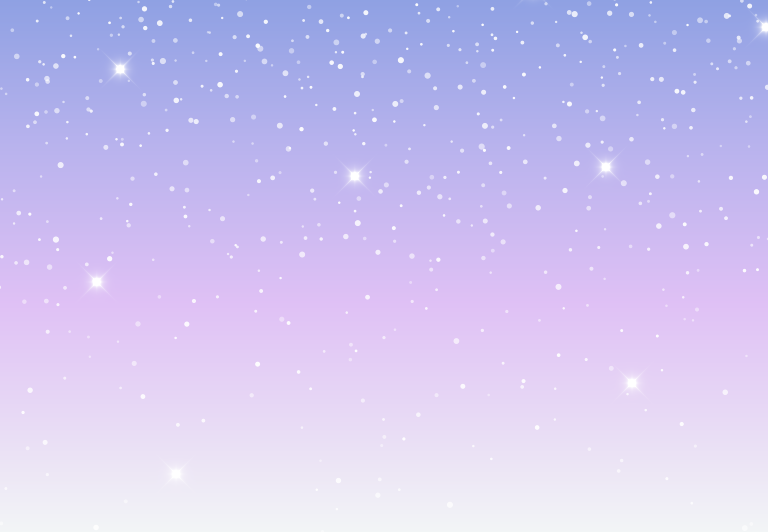
This background is drawn by a WebGL 1 fragment shader. Its source:

```glsl
precision highp float;
// A pastel dusk sky fading from blue through lilac to near white.
// Layered hashed grids scatter snow dots that thin out downward,
// and a few glowing stars with crossed diagonal rays lie on top.

uniform vec2 u_resolution;

#define DOT_LAYERS 3
#define CELL_SIZE 0.06
#define DOT_MIN 0.0022
#define DOT_MAX 0.0058
#define RAY_LENGTH 0.064
#define RAY_WIDTH 0.0015
#define GLOW_RADIUS 0.017
#define CORE_RADIUS 0.007

// Three random values per grid cell, without sine
vec3 hash3(vec3 seed) {
  vec3 q = fract(seed * vec3(0.1031, 0.1030, 0.0973));
  q += dot(q, q.yxz + 33.33);
  return fract((q.xxy + q.yxx) * q.zyx);
}

// Vertical gradient; depth runs from 0 at the top to 1 at the bottom
vec3 skyColor(float depth) {
  vec3 blue = vec3(0.56, 0.63, 0.89);
  vec3 periwinkle = vec3(0.72, 0.70, 0.93);
  vec3 orchid = vec3(0.875, 0.755, 0.96);
  vec3 blush = vec3(0.91, 0.86, 0.96);
  vec3 mist = vec3(0.95, 0.96, 0.965);
  vec3 color = mix(blue, periwinkle, clamp(depth / 0.27, 0.0, 1.0));
  color = mix(color, orchid, clamp((depth - 0.27) / 0.30, 0.0, 1.0));
  color = mix(color, blush, clamp((depth - 0.57) / 0.23, 0.0, 1.0));
  return mix(color, mist, clamp((depth - 0.80) / 0.20, 0.0, 1.0));
}

// One dot per cell, kept inside the cell so that no neighbours are needed
float snowLayer(vec2 p, float layer, float pixel) {
  vec2 grid = p / CELL_SIZE + layer * vec2(0.37, 0.61);
  vec2 cell = floor(grid);
  vec3 place = hash3(vec3(cell + 11.0, layer * 17.0 + 3.0));
  vec3 look = hash3(vec3(cell + 71.0, layer * 29.0 + 5.0));

  float radius = mix(DOT_MIN, DOT_MAX, look.x * look.x);
  float margin = (radius + pixel) / CELL_SIZE;
  vec2 center = mix(vec2(margin), vec2(1.0 - margin), place.xy);
  float dist = length(fract(grid) - center) * CELL_SIZE;

  float height = clamp((cell.y + 0.5) * CELL_SIZE, 0.0, 1.0);
  float density = mix(0.07, 0.92, pow(height, 1.6));
  float disc = 1.0 - smoothstep(radius - 0.6 * pixel, radius + 0.6 * pixel, dist);
  return disc * step(place.z, density) * mix(0.4, 0.95, look.y);
}

// A thin ray along the x axis, tapering and fading toward both ends
float ray(vec2 d, float reach) {
  float fade = max(0.0, 1.0 - abs(d.x) / reach);
  return exp(-abs(d.y) / (RAY_WIDTH * (0.3 + fade))) * fade * fade;
}

// Bright core, soft halo, long diagonal rays and short upright ones
float star(vec2 p, vec2 center) {
  vec2 d = p - center;
  vec2 diagonal = vec2(d.x + d.y, d.y - d.x) * 0.7071;
  float r2 = dot(d, d);
  float core = exp(-r2 / (CORE_RADIUS * CORE_RADIUS));
  float halo = 0.5 * exp(-r2 / (GLOW_RADIUS * GLOW_RADIUS));
  float longRays = ray(diagonal, RAY_LENGTH) + ray(diagonal.yx, RAY_LENGTH);
  float shortRays = ray(d, RAY_LENGTH * 0.45) + ray(d.yx, RAY_LENGTH * 0.45);
  return core + halo + 0.65 * longRays + 0.5 * shortRays;
}

void main() {
  // Lengths are fractions of the canvas height
  vec2 p = gl_FragCoord.xy / u_resolution.y;
  float pixel = 1.0 / u_resolution.y;
  vec3 color = skyColor(1.0 - p.y);

  // Scattered snow
  for (int i = 0; i < DOT_LAYERS; i++) {
    color = mix(color, vec3(1.0), snowLayer(p, float(i), pixel));
  }

  // Glowing stars
  float light = star(p, vec2(0.226, 0.870));
  light += star(p, vec2(0.667, 0.669));
  light += star(p, vec2(1.139, 0.686));
  light += star(p, vec2(0.182, 0.470));
  light += star(p, vec2(1.188, 0.280));
  light += star(p, vec2(0.331, 0.109));
  light += star(p, vec2(1.440, 0.949));
  light += star(p, vec2(1.002, 1.020));
  color = mix(color, vec3(1.0), clamp(light, 0.0, 1.0));

  gl_FragColor = vec4(color, 1.0);
}
```
